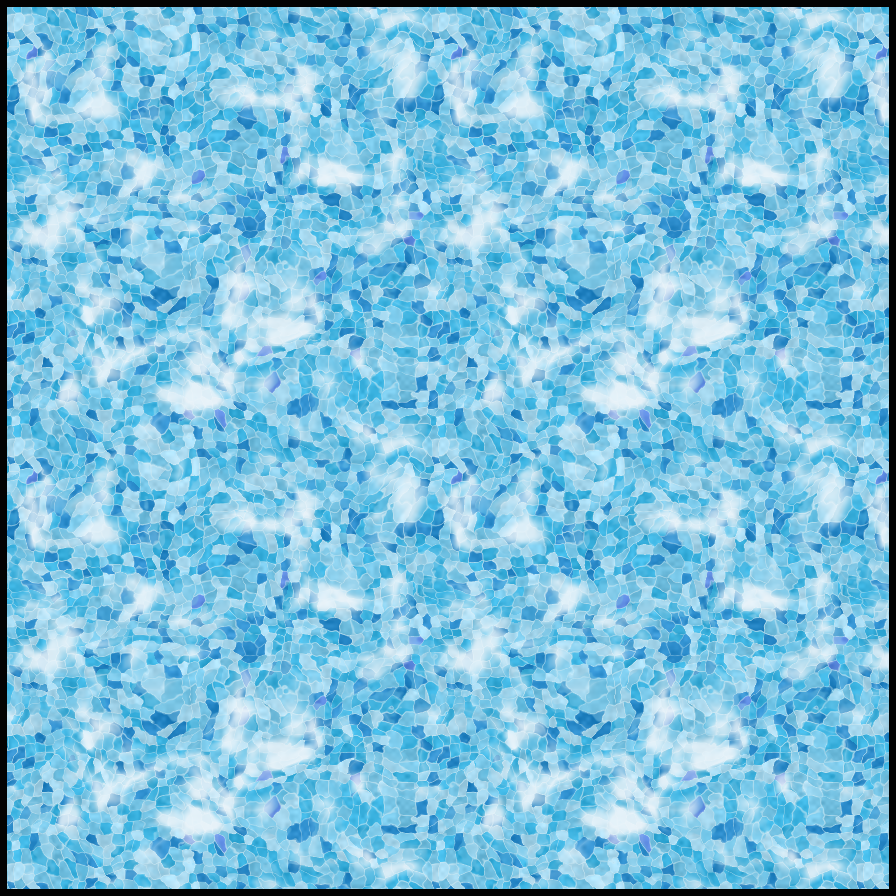
Reproduce this texture procedurally as a three.js fragment shader.

```glsl
// Pool-water mosaic: warped blue chips with pale joints and white glints, repeating inside a black frame.
#define FRAME 0.0078     // width of the black frame
#define PERIOD 0.474     // size of one repeat
#define CELLS 39.0       // chips across one repeat
#define JITTER 0.62      // irregularity of the chips
#define WARP 3.2         // broad bending of the rows, in chips
#define ROUGH 0.34       // ragged chip edges, in chips
#define JOINT 0.05       // half width of the joints, in chips
#define JOINT_GAIN 0.72  // strength of the joints
#define GLINT_GAIN 0.85  // strength of the white patches

varying vec2 vUv;

const vec3 FRAME_BLACK = vec3(0.01);
const vec3 DEEP = vec3(0.16, 0.54, 0.79);
const vec3 CYAN = vec3(0.22, 0.69, 0.87);
const vec3 SKY = vec3(0.45, 0.76, 0.89);
const vec3 PALE = vec3(0.64, 0.84, 0.93);
const vec3 VIOLET = vec3(0.36, 0.54, 0.88);
const vec3 JOINT_TINT = vec3(0.80, 0.91, 0.95);
const vec3 GLINT = vec3(0.93, 0.96, 0.98);

float hash(vec2 p) {
  return fract(sin(dot(p, vec2(127.1, 311.7))) * 43758.5453);
}

// Value noise that wraps over the unit square, with n lattice steps per side
float noise(vec2 p, float n) {
  p *= n;
  vec2 i = floor(p);
  vec2 f = fract(p);
  f = f * f * (3.0 - 2.0 * f);
  vec2 a = mod(i, n);
  vec2 b = mod(i + 1.0, n);
  return mix(mix(hash(a), hash(vec2(b.x, a.y)), f.x),
             mix(hash(vec2(a.x, b.y)), hash(b), f.x), f.y);
}

float fbm(vec2 p, float n) {
  return (4.0 * noise(p, n) + 2.0 * noise(p + 0.31, n * 2.0) + noise(p + 0.73, n * 4.0)) / 7.0;
}

vec2 chipCentre(vec2 cell) {
  vec2 id = mod(cell, CELLS);
  return cell + 0.5 + JITTER * (vec2(hash(id + 3.7), hash(id + 71.3)) - 0.5);
}

// Returns the chip index in xy and the distance to its nearest joint in z
vec3 mosaic(vec2 p) {
  vec2 base = floor(p);
  vec2 nearest = base;
  float best = 9.0;
  for (int y = -1; y <= 1; y++) {
    for (int x = -1; x <= 1; x++) {
      vec2 cell = base + vec2(float(x), float(y));
      float d = length(chipCentre(cell) - p);
      if (d < best) { best = d; nearest = cell; }
    }
  }
  vec2 centre = chipCentre(nearest);
  float edge = 9.0;
  for (int y = -2; y <= 2; y++) {
    for (int x = -2; x <= 2; x++) {
      if (x == 0 && y == 0) continue;
      vec2 other = chipCentre(nearest + vec2(float(x), float(y)));
      edge = min(edge, dot(0.5 * (centre + other) - p, normalize(other - centre)));
    }
  }
  return vec3(mod(nearest, CELLS), edge);
}

vec3 chipColour(float pick, float rare) {
  vec3 c = pick < 0.14 ? DEEP : pick < 0.41 ? CYAN : pick < 0.72 ? SKY : PALE;
  return rare > 0.991 ? VIOLET : c;
}

void main() {
  float pixel = fwidth(vUv.x);
  vec2 uv = fract((vUv - FRAME) / PERIOD);

  // Bent rows and ragged edges
  vec2 bend = vec2(fbm(uv, 7.0), fbm(uv + 0.47, 7.0)) - 0.5;
  vec2 rough = vec2(noise(uv, 84.0), noise(uv + 0.19, 84.0)) - 0.5;
  vec3 chip = mosaic(uv * CELLS + WARP * bend + ROUGH * rough);

  // Chip colour, its drift across the repeat and its mottling
  float drift = 0.3 * (fbm(uv + 0.11, 6.0) - 0.5);
  vec3 colour = chipColour(hash(chip.xy + 17.0) + drift, hash(chip.xy + 43.0));
  colour += 0.09 * (hash(chip.xy + 91.0) - 0.5);
  colour += 0.10 * (noise(uv + 0.61, 96.0) - 0.5);

  // Translucent scales lying over the chips
  float scales = smoothstep(0.56, 0.64, fbm(uv + 0.05 * bend, 23.0));
  colour = mix(colour, mix(CYAN, PALE, noise(uv, 17.0)), 0.42 * scales);

  // Joints, fading in places
  float soft = 0.5 * pixel * CELLS / PERIOD;
  float joint = 1.0 - smoothstep(JOINT - soft, JOINT + soft, chip.z);
  joint *= JOINT_GAIN * mix(0.45, 1.0, noise(uv + 0.83, 21.0));
  colour = mix(colour, JOINT_TINT, joint);

  // White patches and thin light filaments on the water
  vec2 ripple = uv + 0.07 * bend;
  float patches = smoothstep(0.52, 0.83, fbm(ripple + 0.23, 13.0));
  float ridge = 1.0 - abs(2.0 * fbm(ripple + 0.57, 11.0) - 1.0);
  float filaments = 0.32 * pow(ridge, 14.0) * noise(uv + 0.37, 15.0);
  colour = mix(colour, GLINT, clamp(GLINT_GAIN * patches + filaments, 0.0, 0.92));

  // Black frame
  vec2 inset = min(vUv, 1.0 - vUv);
  float inside = smoothstep(FRAME - 0.5 * pixel, FRAME + 0.5 * pixel, min(inset.x, inset.y));
  gl_FragColor = vec4(mix(FRAME_BLACK, colour, inside), 1.0);
}
```
